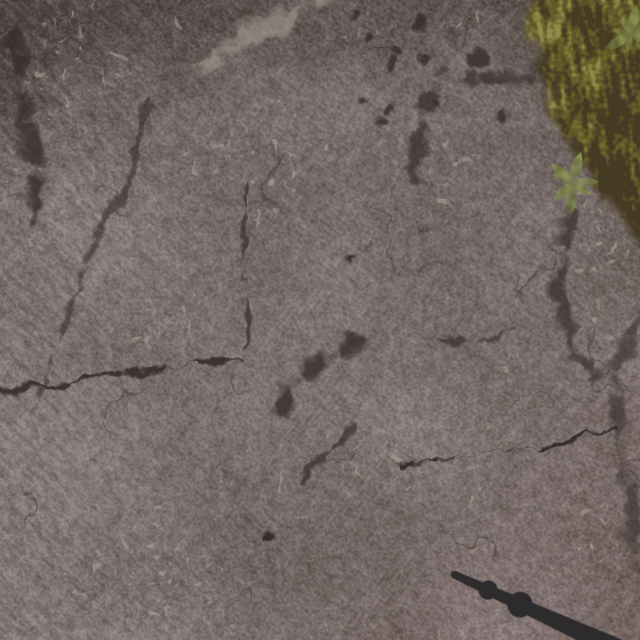
A WebGL 1 fragment shader for this texture:

```glsl
precision highp float;

uniform vec2 u_resolution;

const vec3 STONE = vec3(.44, .40, .39);
const vec3 PALE_STONE = vec3(.51, .47, .465);
const vec3 CREVICE = vec3(.21, .175, .165);
const vec3 LICHEN = vec3(.66, .61, .56);
const vec3 MOSS_SHADE = vec3(.27, .23, .14);
const vec3 MOSS = vec3(.41, .37, .16);
const vec3 MOSS_TIP = vec3(.57, .54, .29);
const vec3 LEAF = vec3(.50, .54, .30);
const vec3 POLE = vec3(.18, .17, .18);

vec2 hash2(vec2 p) {
  return fract(sin(vec2(dot(p, vec2(127.1, 311.7)), dot(p, vec2(269.5, 183.3)))) * 43758.5);
}

float corner(vec2 cell, vec2 offset) {
  float angle = 6.2832 * hash2(cell).x;
  return dot(vec2(cos(angle), sin(angle)), offset);
}

float noise(vec2 p) {
  vec2 i = floor(p), f = fract(p), e = vec2(1, 0);
  vec2 u = f * f * f * (f * (f * 6. - 15.) + 10.);
  float low = mix(corner(i, f), corner(i + e, f - e), u.x);
  float high = mix(corner(i + e.yx, f - e.yx), corner(i + 1., f - 1.), u.x);
  return mix(low, high, u.y);
}

float fbm(vec2 p) {
  float sum = 0., gain = 1.;
  for (int i = 0; i < 4; i++) {
    sum += gain * noise(p);
    p = mat2(1.6, 1.2, -1.2, 1.6) * p + 3.7;
    gain *= .5;
  }
  return sum;
}

float segment(vec2 p, vec2 a, vec2 b) {
  vec2 d = b - a;
  return length(p - a - d * clamp(dot(p - a, d) / dot(d, d), 0., 1.));
}

// Broken line of uneven width through four points
float crack(vec2 p, vec4 ab, vec4 cd, float width, float depth) {
  float dist = min(segment(p, ab.xy, ab.zw), segment(p, ab.zw, cd.xy));
  dist = min(dist, segment(p, cd.xy, cd.zw));
  float patchy = noise(p * 19.) + .7 * noise(p * 47.);
  float w = max(width * (.85 + 1.3 * patchy), .0016);
  return depth * (1. - smoothstep(.2, 1., dist / w)) * (.3 + .7 * smoothstep(-.35, .1, patchy));
}

float disc(vec2 p, vec2 center, float radius, float blur) {
  return 1. - smoothstep(radius - blur, radius + blur, length(p - center));
}

// Narrow uneven leaves fanned around a stem
float leaves(vec2 p, vec2 center, float size, float blur) {
  float mask = 0.;
  for (int i = 0; i < 7; i++) {
    vec2 h = hash2(center + float(i));
    float angle = float(i) * .9 + .8 * h.x, reach = size * (.6 + .5 * h.y);
    float c = cos(angle), s = sin(angle);
    vec2 q = mat2(c, -s, s, c) * (p - center) / reach;
    float edge = (abs(q.y) - .7 * q.x * (1. - q.x)) * reach;
    mask = max(mask, (1. - smoothstep(-blur, blur, edge)) * (.65 + .35 * h.x));
  }
  return mask;
}

vec3 rock(vec2 p) {
  vec2 q = mat2(.8, .6, -.6, .8) * p, slant = vec2(p.x - p.y, p.x + p.y);
  float grain = .9 * noise(q * 48.) + 1.1 * noise(slant * vec2(70, 95)) + 1.25 * noise(q * 215.);
  float left = smoothstep(.4, 0., p.x), upper = smoothstep(.6, .85, p.y);
  float tone = .34 + .9 * fbm(q * 4.) + grain;
  tone += left * (1.2 * noise(slant * vec2(20, 90)) + .6 - 1.4 * upper);
  tone -= 1.3 * smoothstep(.8, .98, p.y + .1 * fbm(q * 7.));
  vec3 color = mix(STONE, PALE_STONE, clamp(tone, -2.2, 2.));
  return color + vec3(.010, -.002, -.006) * (p.x - p.y + .2);
}

float crevices(vec2 p) {
  float m = crack(p, vec4(.23, .84, .20, .71), vec4(.155, .64, .05, .35), .009, .6);
  m = max(m, crack(p, vec4(0, .39, .10, .40), vec4(.20, .42, .38, .44), .006, .9));
  m = max(m, crack(p, vec4(.38, .44, .388, .49), vec4(.38, .62, .385, .72), .005, .7));
  m = max(m, crack(p, vec4(.895, .67, .87, .55), vec4(.90, .45, .94, .40), .016, .7));
  m = max(m, crack(p, vec4(1, .50, .955, .41), vec4(.98, .27, 1, .1), .019, .6));
  m = max(m, crack(p, vec4(.62, .276, .73, .288), vec4(.84, .30, .96, .33), .005, 1.));
  m = max(m, crack(p, vec4(.44, .36, .46, .405), vec4(.51, .438, .56, .468), .019, .8));
  m = max(m, crack(p, vec4(.47, .245, .49, .27), vec4(.52, .30, .55, .33), .007, .7));
  m = max(m, crack(p, vec4(.65, .48, .71, .466), vec4(.77, .47, .81, .49), .006, .65));
  m = max(m, crack(p, vec4(.65, .72, .66, .82), vec4(.69, .88, .82, .87), .020, .7));
  m = max(m, crack(p, vec4(.02, .97, .03, .85), vec4(.05, .77, .06, .66), .020, .8));
  m = max(m, crack(p, vec4(.548, .594, .565, .60), vec4(.572, .61, .58, .625), .010, 1.));
  // Weathered pits
  for (int i = 0; i < 14; i++) {
    vec2 h = hash2(vec2(i, 4));
    m = max(m, .8 * disc(p, vec2(.52, .81) + h * vec2(.27, .17), .006 + .014 * h.x * h.y, .004));
  }
  // Hairline fissures
  float hairline = 1. - smoothstep(0., .025, abs(fbm(p * 5. + 2.)));
  m = max(m, .4 * hairline * smoothstep(0., .35, noise(p * 9. + 6.)));
  return max(m, disc(p, vec2(.42, .164), .007, .003));
}

void main() {
  vec2 p = gl_FragCoord.xy / u_resolution;
  float blur = .75 / u_resolution.y + .0007;
  vec2 worn = p + .012 * vec2(fbm(p * 28.), fbm(p * 28. + 9.));

  // Stone, pale flecks and cracks
  float flecks = smoothstep(.25, .5, noise(worn * vec2(85, 65))) * smoothstep(-.05, .4, fbm(p * 6. + 5.));
  float ledge = crack(worn, vec4(.30, .89, .36, .93), vec4(.43, .96, .51, 1), .024, .6);
  vec3 color = mix(rock(p), LICHEN, max(.7 * flecks, ledge));
  color = mix(color, CREVICE, crevices(worn));

  // Mossy bank with hanging fibres
  float drop = 1. - p.y;
  float bank = worn.x - .825 - 1.2 * drop * drop + .02 * noise(p * 20.);
  float fibre = noise(vec2(p.x * 95. + 14. * p.y, p.y * 28.)) + .6 * noise(p * 130.);
  float growth = .46 + .9 * (fibre - drop) + .8 * fbm(p * 13.);
  vec3 moss = mix(MOSS_SHADE, MOSS, smoothstep(0., .7, growth));
  moss = mix(moss, MOSS_TIP, smoothstep(.6, 1.1, growth));
  color = mix(color, moss, smoothstep(-.012, .016, bank));

  // Leafy sprigs
  float sprigs = max(leaves(p, vec2(.893, .715), .05, blur), leaves(p, vec2(.985, .945), .045, blur));
  color = mix(color, LEAF * (.95 + .45 * noise(p * 60.)), sprigs);

  // Tapered pole with two collars
  vec2 tip = vec2(.71, .102), base = vec2(.96, -.012);
  float radius = mix(.006, .016, (p.x - tip.x) * 4.);
  float pole = 1. - smoothstep(-blur, blur, segment(p, tip, base) - radius);
  for (int i = 0; i < 2; i++) {
    float n = float(i);
    pole = max(pole, disc(p, mix(tip, base, .21 + .2 * n), .015 + .005 * n, blur));
  }
  gl_FragColor = vec4(mix(color, POLE, pole), 1);
}
```
